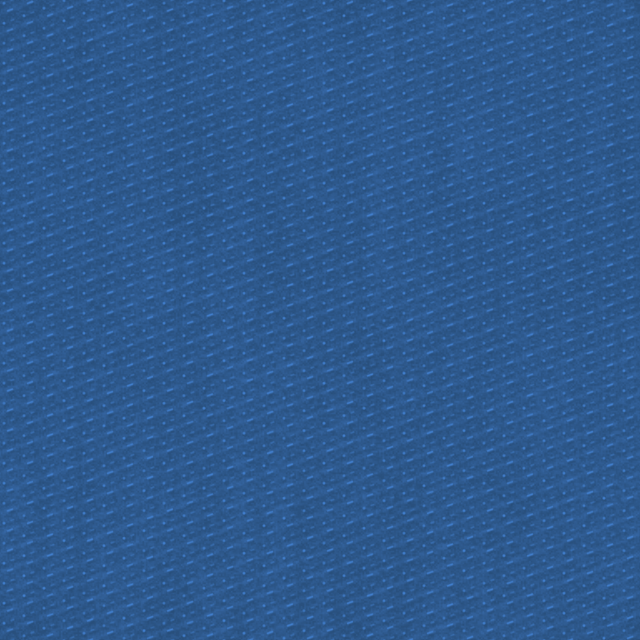
Reproduce this texture procedurally as a WebGL 2 fragment shader.

```glsl
#version 300 es
precision highp float;
// Blue woven cloth: a slanted lattice of small raised stitches, each a short
// dash, a half-row of dots and dark pits, joined by faint diagonal streaks.
// Wrapped noise adds thread grain, slight vertical bands and worn patches.

uniform vec2 u_resolution;
out vec4 outColor;

const float REPEATS = 32.0;                // cells across and down
const float SLANT = 0.375;                 // rise per column; SLANT * REPEATS is whole
const vec2 DASH_HALF = vec2(0.11, 0.04);   // half run and half rise of the dash
const vec2 STREAK_HALF = vec2(0.32, 0.11); // same for the faint streak
const float DASH_RADIUS = 0.042;
const float DOT_RADIUS = 0.066;
const float STREAK_RADIUS = 0.07;
const vec2 DOT_OFFSET = vec2(-0.30, 0.34);
const vec2 SIDE_DOT_OFFSET = vec2(0.12, 0.50);
const vec2 SHADE_OFFSET = vec2(0.07, -0.12);
const float SOFTNESS = 0.05;               // edge blur in cells
const float GRAIN_CELLS = 384.0;
const float TAU = 6.2831853;

const vec3 DEEP_BLUE = vec3(0.160, 0.315, 0.495);
const vec3 CLOTH_BLUE = vec3(0.210, 0.400, 0.640);
const vec3 GLINT_BLUE = vec3(0.26, 0.51, 0.83);
const vec3 SHADE_BLUE = vec3(0.15, 0.295, 0.46);

float hash(vec2 p) {
  vec3 h = fract(vec3(p.xyx) * vec3(0.1031, 0.1030, 0.0973));
  h += dot(h, h.yzx + 33.33);
  return fract((h.x + h.y) * h.z);
}

// Value noise that wraps after the given whole number of cells.
float wrappedNoise(vec2 uv, vec2 period) {
  vec2 p = uv * period;
  vec2 i = floor(p);
  vec2 f = fract(p);
  f = f * f * (3.0 - 2.0 * f);
  vec2 a = mod(i, period);
  vec2 b = mod(i + 1.0, period);
  return mix(mix(hash(a), hash(vec2(b.x, a.y)), f.x),
             mix(hash(vec2(a.x, b.y)), hash(b), f.x), f.y);
}

float segmentDistance(vec2 p, vec2 halfSpan) {
  float t = clamp(dot(p, halfSpan) / dot(halfSpan, halfSpan), -1.0, 1.0);
  return length(p - halfSpan * t);
}

float cover(float d, float blur) {
  return 1.0 - smoothstep(-blur, blur, d);
}

// Coverage of one stitch: a dash, a clear dot and a fainter side dash.
float stitch(vec2 p, float vary, float blur) {
  float dash = cover(segmentDistance(p, DASH_HALF) - DASH_RADIUS, blur);
  float dotMark = cover(length(p - DOT_OFFSET) - DOT_RADIUS, blur);
  float sideDash = cover(segmentDistance(p - SIDE_DOT_OFFSET, 0.5 * DASH_HALF)
                         - DASH_RADIUS, blur);
  return max(dash * mix(0.75, 1.0, vary),
             max(dotMark * mix(1.0, 0.7, vary), 0.5 * sideDash));
}

void main() {
  vec2 uv = gl_FragCoord.xy / u_resolution;
  vec2 q = uv * REPEATS;
  float blur = max(SOFTNESS, 0.6 * REPEATS / min(u_resolution.x, u_resolution.y));
  float row = q.y - SLANT * q.x;

  // Stitches of this cell and its neighbours on the slanted lattice
  float glint = 0.0;
  float shade = 0.0;
  float streak = 0.0;
  vec2 home = floor(vec2(q.x, row));
  for (int j = -1; j <= 1; j++) {
    for (int i = -1; i <= 1; i++) {
      vec2 cell = home + vec2(i, j);
      vec2 center = cell + vec2(0.5, 0.5 + SLANT * cell.x);
      float lap = floor(cell.x / REPEATS);
      vec2 id = mod(cell + vec2(0.0, SLANT * REPEATS * lap), REPEATS);
      float vary = hash(id + 7.0);
      vec2 p = q - center;
      glint = max(glint, stitch(p, vary, blur));
      shade = max(shade, stitch(p - SHADE_OFFSET, vary, blur));
      streak = max(streak, cover(segmentDistance(p, STREAK_HALF) - STREAK_RADIUS, 0.13));
    }
  }

  // Cloth ground: diagonal ridges, grain and slow wear
  float ridge = cos(TAU * (row - 0.35));
  float halfRidge = cos(2.0 * TAU * (row - 0.35));
  float grain = wrappedNoise(uv, vec2(GRAIN_CELLS)) - 0.5;
  float threads = wrappedNoise(uv, vec2(0.375, 0.75) * GRAIN_CELLS) - 0.5;
  float bands = wrappedNoise(uv, vec2(REPEATS, 5.0)) - 0.5;
  float patches = wrappedNoise(uv, vec2(7.0, 9.0)) - 0.5;
  float tone = 0.36 + 0.08 * ridge + 0.08 * halfRidge + 0.20 * streak
             + 0.52 * grain + 0.34 * threads + 0.16 * bands + 0.12 * patches;

  vec3 color = mix(DEEP_BLUE, CLOTH_BLUE, clamp(tone, 0.0, 1.0));
  color = mix(color, SHADE_BLUE, 0.6 * shade);
  color = mix(color, GLINT_BLUE, 0.92 * glint);
  outColor = vec4(color, 1.0);
}
```
